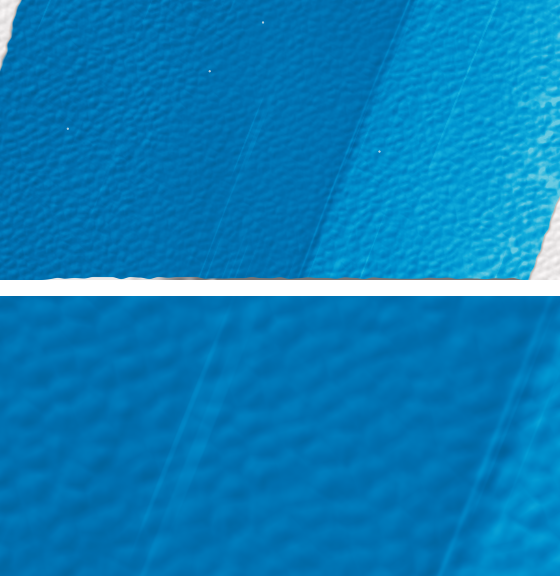
Top, the full canvas; bottom, a detail of the centre.
Give the GLSL for this texture, as a Shadertoy shader.

```glsl
// Blue paint brushed in a slanted band over embossed canvas paper.
#define LEAN 0.40          // sideways drift of the brush per unit height
#define RIDGE 1.06         // stroke coordinate of the raised seam
#define GRAIN 29.0         // canvas bumps per unit height
#define RELIEF 1.7         // strength of the bump shading
#define SCRATCHES 85.0     // brush hairs per unit width
#define DEEP vec3(0.00, 0.435, 0.685)
#define MID vec3(0.00, 0.51, 0.76)
#define BRIGHT vec3(0.00, 0.59, 0.82)
#define LIGHT vec3(0.07, 0.68, 0.86)
#define CHALK vec3(0.52, 0.83, 0.89)
#define PAPER vec3(0.92, 0.91, 0.91)
#define SHADOW vec3(0.47, 0.45, 0.45)

float hash(vec2 p) {
    return fract(sin(dot(p, vec2(127.1, 311.7))) * 43758.55);
}

float noise(vec2 p) {
    vec2 i = floor(p), f = fract(p);
    f = f * f * (3.0 - 2.0 * f);
    return mix(mix(hash(i), hash(i + vec2(1, 0)), f.x),
               mix(hash(i + vec2(0, 1)), hash(i + vec2(1, 1)), f.x), f.y);
}

// Height of the canvas: jittered round bumps in slanted rows, plus fine tooth
float canvasHeight(vec2 p) {
    vec2 q = mat2(0.93, -0.36, 0.36, 0.93) * p * GRAIN * vec2(0.85, 1.1);
    q += 0.7 * vec2(noise(p * 9.0), noise(p * 9.0 + 40.0));
    vec2 cell = floor(q);
    float h = 0.0;
    for (int j = -1; j <= 1; j++)
    for (int i = -1; i <= 1; i++) {
        vec2 c = cell + vec2(i, j);
        vec2 jitter = 0.5 + 0.6 * (vec2(hash(c), hash(c + 57.0)) - 0.5);
        vec2 d = q - c - jitter;
        h = max(h, (0.5 + 0.5 * hash(c + 19.0)) * exp(-4.0 * dot(d, d)));
    }
    return h + 0.30 * noise(p * 75.0) + 0.12 * noise(p * 150.0);
}

float line(float d, float width) {
    return exp(-d * d / (width * width));
}

// Paint colour along the scale from deep (0) to light (3)
vec3 paint(float tone) {
    vec3 c = mix(DEEP, MID, clamp(tone, 0.0, 1.0));
    c = mix(c, BRIGHT, clamp(tone - 1.0, 0.0, 1.0));
    c = mix(c, LIGHT, clamp(tone - 2.0, 0.0, 1.0));
    c = mix(c, CHALK, 0.5 * clamp(tone - 3.0, 0.0, 1.5));
    return c * (1.0 + 0.12 * clamp(tone, -1.5, 0.0));
}

void mainImage(out vec4 fragColor, in vec2 fragCoord) {
    vec2 p = fragCoord / iResolution.y;
    float width = iResolution.x / iResolution.y;
    p.x *= 2.0 / width;
    float soft = max(0.004, 1.0 / iResolution.y);
    float s = p.x - LEAN * p.y + 0.012 * (noise(vec2(p.y * 3.0, 4.0)) - 0.5);

    // Broad tone: flat deep wash, then brightening past the seam
    float thin = smoothstep(RIDGE - 0.015, RIDGE + 0.05, s);
    float fade = clamp((s - RIDGE) / 0.72, 0.0, 1.2);
    float tone = mix(0.12, 1.15 + 1.6 * fade + 0.25 * p.y * fade, thin);
    tone += 0.35 * (noise(p * vec2(4.0, 3.0)) - 0.5);

    // Embossed canvas lit from the upper left
    vec2 toLight = vec2(-0.006, 0.010);
    float slope = canvasHeight(p) - canvasHeight(p + toLight);
    float rough = mix(1.0, 0.6, smoothstep(0.25, 0.6, s) * (1.0 - thin));
    tone += RELIEF * rough * slope;

    // Hair marks along the brush direction
    float hairs = noise(vec2(s * SCRATCHES, p.y * 2.0));
    float patches = smoothstep(0.35, 0.75, noise(vec2(s * 9.0, p.y * 2.5 + 7.0)));
    tone += 0.35 * (hairs - 0.5) * (0.4 + patches);
    tone += 0.55 * patches * smoothstep(0.8, 0.97, hairs);

    // Raised seam with its shaded flank and faint companions
    float seam = s - RIDGE;
    float wear = 0.5 + 0.5 * noise(vec2(p.y * 12.0, 2.0));
    tone += 0.95 * wear * line(seam, 0.004);
    tone -= 0.85 * wear * line(seam - 0.013, 0.008);
    tone -= 0.30 * line(seam + 0.015, 0.012);
    tone += 0.40 * line(seam - 0.034, 0.004) * smoothstep(0.3, 0.9, p.y);

    // Dry chalky patches where the paint runs out
    float dry = smoothstep(1.52, 1.82, s + 0.08 * p.y);
    float flakes = smoothstep(0.50, 0.80, noise(p * 48.0) * 0.6 + noise(p * 17.0) * 0.4);
    tone += dry * (1.5 * flakes + 0.8 * max(slope, 0.0));
    vec3 color = paint(tone);

    // Rare pale specks
    vec2 speckCell = floor(p * 5.0);
    vec2 speckAt = 0.2 + 0.6 * vec2(hash(speckCell + 3.0), hash(speckCell + 8.0));
    float speck = length(fract(p * 5.0) - speckAt) / 5.0;
    color = mix(color, PAPER, 0.75 * step(0.92, hash(speckCell + 31.0))
                * (1.0 - smoothstep(0.002, 0.002 + soft, speck)));

    // Bare paper outside both slanted edges, with a dirty rim
    float ragged = 0.010 * (noise(p * 38.0) - 0.5) + 0.008 * (noise(p * 12.0) - 0.5);
    float leftEdge = 0.28 * (p.y - 0.74) - p.x;
    float rightEdge = p.x - 1.888 - 0.36 * p.y;
    float outside = max(leftEdge, rightEdge) + ragged;
    vec3 sheet = PAPER + 0.10 * slope + 0.03 * (noise(p * 60.0) - 0.5);
    sheet = mix(sheet, vec3(0.70, 0.62, 0.58), 0.6 * line(outside - 0.002, 0.005));
    color = mix(color, sheet, smoothstep(-soft, soft, outside));

    // Thin torn strip along the bottom
    float strip = 0.009 * smoothstep(0.12, 0.25, p.x) * (1.0 - smoothstep(1.82, 1.9, p.x));
    strip *= 0.5 + noise(vec2(p.x * 30.0, 1.0));
    vec3 torn = mix(PAPER, SHADOW, smoothstep(0.6, 0.9, p.x + 0.3 * noise(p * 25.0)));
    color = mix(color, torn, 1.0 - smoothstep(strip - soft, strip + 0.2 * soft, p.y));

    fragColor = vec4(clamp(color, 0.0, 1.0), 1.0);
}
```
